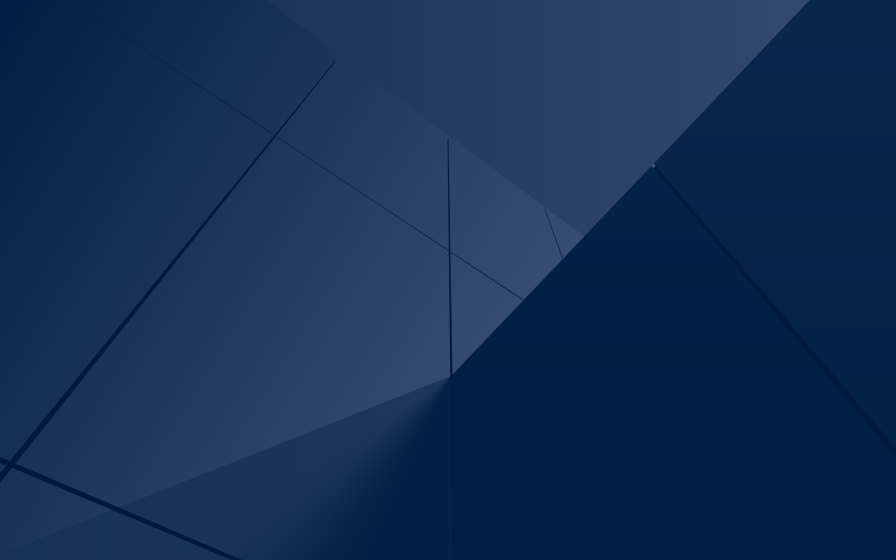
Reproduce this background procedurally as a Shadertoy shader.

```glsl
// Navy folded-paper panels meeting at a hub, scored by thin dark grooves.

// Palette
const vec3 NAVY = vec3(0.005, 0.120, 0.267);
const vec3 SLATE = vec3(0.215, 0.305, 0.445);
const vec3 GROOVE = vec3(0.0, 0.095, 0.235);
const vec3 GLINT = vec3(0.45, 0.53, 0.64);

// Layout, in canvas heights (canvas spans 1.6 by 1)
const float ASPECT = 1.6;
const vec2 HUB = vec2(0.806, 0.329);
const vec2 DIAGONAL_TOP = vec2(1.446, 1.0);
const vec2 RIDGE_LEFT = vec2(0.0, 0.010);
const vec2 CREASE_TOP = vec2(0.475, 1.0);
const vec2 CREASE_END = vec2(1.042, 0.579);
const vec2 SEAM_TOP = vec2(0.800, 0.750);
const vec2 SEAM_FOOT = vec2(0.810, 0.0);
const vec2 SLOPE_TOP = vec2(0.598, 0.890);
const vec2 SLOPE_FOOT = vec2(-0.01, 0.134);
const vec2 SPUR_TOP = vec2(1.167, 0.704);
const vec2 SPUR_FOOT = vec2(1.61, 0.180);

// Fan of shadow below the ridge, in radians from straight down
const float FAN_DARK = 0.45;
const float FAN_LIGHT = 1.02;

// Signed distance to the line a-b, positive on its right
float side(vec2 p, vec2 a, vec2 b) {
    vec2 d = normalize(b - a);
    return dot(p - a, vec2(d.y, -d.x));
}

// Antialiased mask for a positive signed distance
float inside(float d, float px) {
    return smoothstep(-0.7 * px, 0.7 * px, d);
}

// Coverage of a segment whose half width runs from wa to wb
float groove(vec2 p, vec2 a, vec2 b, float wa, float wb, float px) {
    vec2 ab = b - a;
    float t = clamp(dot(p - a, ab) / dot(ab, ab), 0.0, 1.0);
    float w = mix(wa, wb, t);
    float fade = min(1.0, 2.0 * w / px);
    return fade * inside(max(w, 0.5 * px) - length(p - a - t * ab), px);
}

void mainImage(out vec4 fragColor, in vec2 fragCoord) {
    vec2 p = fragCoord / iResolution.xy * vec2(ASPECT, 1.0);
    float px = 1.0 / iResolution.y;

    // Middle panel brightens toward the diagonal
    float light = 0.02 + 0.75 * p.x + 0.46 * (1.0 - p.y);
    light -= 0.03 * inside(-side(p, SLOPE_FOOT, SLOPE_TOP), px);

    // Upper panel
    float upper = 0.28 + 0.43 * p.x;
    light = mix(light, upper, inside(-side(p, CREASE_TOP, CREASE_END), px));

    // Lower panel fans out from the hub
    vec2 fromHub = HUB - p;
    float angle = atan(fromHub.x, fromHub.y);
    float lower = 0.04 + (0.36 + 0.16 * p.x) * smoothstep(FAN_DARK, FAN_LIGHT, angle);
    light = mix(light, lower, inside(side(p, RIDGE_LEFT, HUB), px));

    // Dark right face, a little lighter beyond its groove
    float right = 0.10 * smoothstep(0.25, 1.0, p.y);
    right += 0.05 * inside(-side(p, SPUR_TOP, SPUR_FOOT), px);
    float face = min(side(p, HUB, DIAGONAL_TOP), side(p, SEAM_FOOT, HUB));
    float faceMask = inside(face, px);
    light = mix(light, right, faceMask);

    vec3 color = mix(NAVY, SLATE, clamp(light, 0.0, 1.05));

    // Broad grooves
    float cut = groove(p, SLOPE_TOP, SLOPE_FOOT, 0.0008, 0.0055, px);
    cut = max(cut, groove(p, vec2(-0.01, 0.183), vec2(0.43, -0.003), 0.0048, 0.0038, px));
    cut = max(cut, groove(p, SEAM_TOP, HUB, 0.0009, 0.0020, px));
    cut = max(cut, 0.45 * groove(p, HUB, SEAM_FOOT, 0.0016, 0.0022, px));
    cut = max(cut, 0.85 * groove(p, SPUR_TOP, SPUR_FOOT, 0.0028, 0.0058, px));

    // Hairlines
    float hair = 0.7 * groove(p, vec2(0.125, 1.0), vec2(0.933, 0.465), 0.0004, 0.0011, px);
    hair = max(hair, 0.75 * groove(p, vec2(0.973, 0.627), vec2(1.004, 0.540), 0.0006, 0.0010, px));
    cut = max(cut, hair * (1.0 - faceMask));
    color = mix(color, GROOVE, cut);

    // Tiny glint where the right groove meets the diagonal
    float glint = inside(0.003 - length(p - SPUR_TOP), px);
    color = mix(color, GLINT, 0.6 * glint);

    fragColor = vec4(color, 1.0);
}
```
